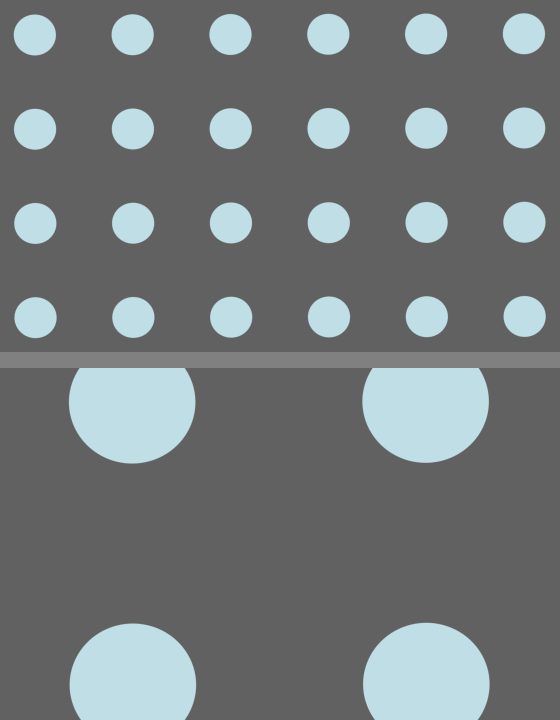
Top, the full canvas; bottom, a detail of the centre.
This pattern is drawn by a Shadertoy shader. Its source:

```glsl
// Six columns by four rows of pale blue dots on a flat grey ground.
// A very slightly turned grid is folded into one cell by rounding,
// and each cell holds a slightly wide ellipse with a smoothed edge.

const vec3 GROUND_GREY = vec3(0.38);
const vec3 DOT_BLUE = vec3(0.75, 0.87, 0.90);

// Lengths are fractions of the canvas height.
const vec2 FIRST_DOT = vec2(0.1010, 0.0975);  // lower left centre
const vec2 SPACING = vec2(0.2779, 0.2677);
const vec2 DOT_RADII = vec2(0.0599, 0.0581);
const float TILT = 0.0025;                    // radians, counterclockwise

vec2 rotate(vec2 p, float angle) {
    float c = cos(angle), s = sin(angle);
    return vec2(c * p.x - s * p.y, s * p.x + c * p.y);
}

// Offset from the nearest grid point.
vec2 repeatCell(vec2 p, vec2 spacing) {
    return p - spacing * round(p / spacing);
}

// First-order signed distance to an ellipse, accurate near its edge.
float ellipseDistance(vec2 p, vec2 radii) {
    float k = length(p / radii);
    float slope = length(p / (radii * radii));
    return k * (k - 1.0) / max(slope, 1e-4);
}

// Coverage of a shape, smoothed over about one pixel.
float fillMask(float dist, float pixel) {
    return 1.0 - smoothstep(-0.75 * pixel, 0.75 * pixel, dist);
}

void mainImage(out vec4 fragColor, in vec2 fragCoord) {
    float pixel = 1.0 / iResolution.y;
    vec2 p = fragCoord * pixel;

    // Align with the grid, then fold into one cell.
    vec2 grid = rotate(p - FIRST_DOT, -TILT);
    vec2 cell = repeatCell(grid, SPACING);

    float dot_ = fillMask(ellipseDistance(cell, DOT_RADII), pixel);
    fragColor = vec4(mix(GROUND_GREY, DOT_BLUE, dot_), 1.0);
}
```
